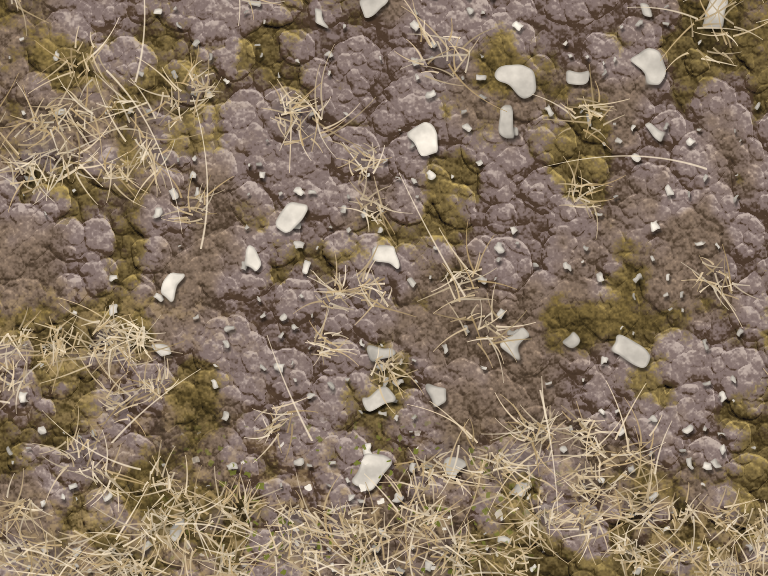
Give the GLSL for this texture, as a WebGL 1 fragment shader.

```glsl
precision highp float;
// Lumpy purple-brown earth crust with soil, moss, pale stones and dry grass.
// Domes in jittered cells give a lit relief; rounded boxes make the stones,
// and bent tapering strokes make grass tufts and long loose straws.
uniform vec2 u_resolution;

#define LUMP_SCALE 15.0
#define RELIEF 2.6
#define GRAIN 0.62
#define MOSS_AMOUNT 0.7
#define STONE_SHARE 0.5
#define PEBBLE_SHARE 0.34
#define GRASS_SHARE 0.85
#define BLADE_WIDTH 0.0015

const vec3 CREVICE = vec3(0.30, 0.23, 0.18);
const vec3 CRUST = vec3(0.52, 0.45, 0.43);
const vec3 CRUST_LIT = vec3(0.75, 0.68, 0.64);
const vec3 SOIL = vec3(0.55, 0.46, 0.36);
const vec3 MOSS = vec3(0.45, 0.38, 0.17);
const vec3 STONE = vec3(0.96, 0.92, 0.86);
const vec3 STRAW = vec3(0.74, 0.63, 0.45);
const vec3 STRAW_PALE = vec3(0.97, 0.90, 0.79);
const vec3 LEAF = vec3(0.46, 0.48, 0.20);

float hash(vec2 p) {
  vec3 q = fract(p.xyx * 0.1031);
  q += dot(q, q.yzx + 33.33);
  return fract((q.x + q.y) * q.z);
}
vec2 hash2(vec2 p) { return vec2(hash(p), hash(p + 37.7)); }

float noise(vec2 p) {
  vec2 i = floor(p), f = fract(p);
  f = f * f * (3.0 - 2.0 * f);
  return mix(mix(hash(i), hash(i + vec2(1, 0)), f.x),
             mix(hash(i + vec2(0, 1)), hash(i + vec2(1, 1)), f.x), f.y);
}
float fbm(vec2 p) {
  float sum = 0.0, amp = 0.53;
  for (int i = 0; i < 4; i++) {
    sum += amp * noise(p);
    p = mat2(1.6, 1.2, -1.2, 1.6) * p + 7.3;
    amp *= 0.5;
  }
  return sum;
}
mat2 rotation(float a) { return mat2(cos(a), -sin(a), sin(a), cos(a)); }

// Height of the tallest dome over this point
float domes(vec2 p) {
  float top = 0.0;
  for (int j = -1; j <= 1; j++) for (int i = -1; i <= 1; i++) {
    vec2 cell = floor(p) + vec2(i, j);
    vec2 d = p - cell - hash2(cell);
    float radius = mix(0.35, 0.8, hash(cell + 11.0));
    float rise = max(1.0 - dot(d, d) / (radius * radius), 0.0);
    top = max(top, (0.35 + 0.8 * radius) * sqrt(rise));
  }
  return top;
}
float ground(vec2 p, float bare) {
  vec2 warped = p + 0.016 * (vec2(fbm(p * 32.0), fbm(p * 32.0 + 50.0)) - 0.5);
  float lumps = 0.75 * domes(warped * LUMP_SCALE) + 0.28 * domes(warped * LUMP_SCALE * 2.4);
  return lumps * mix(1.0, 0.5, bare) + 0.22 * fbm(p * 70.0) - 0.1;
}

// Signed distance to the nearest scattered stone, and its random tone
vec2 stones(vec2 p, float scale, float share) {
  vec2 bump = vec2(noise(p * scale * 3.5), noise(p * scale * 3.5 + 9.0)) - 0.5;
  vec2 g = p * scale + 0.22 * bump;
  vec2 best = vec2(1.0, 0.0);
  for (int j = -1; j <= 1; j++) for (int i = -1; i <= 1; i++) {
    vec2 cell = floor(g) + vec2(i, j);
    float id = hash(cell + scale);
    if (id > share * smoothstep(0.2, 0.75, noise(cell * 0.4 + scale))) continue;
    vec2 r = hash2(cell + 5.0);
    vec2 q = rotation(id * 90.0) * (g - cell - 0.25 - 0.5 * hash2(cell));
    float size = mix(0.09, 0.28, r.x * r.x);
    vec2 box = abs(q) - size * vec2(0.75, mix(0.1, 0.5, r.y));
    float d = length(max(box, 0.0)) + min(max(box.x, box.y), 0.0) - 0.42 * size;
    if (d < best.x) best = vec2(d, r.y);
  }
  return vec2(best.x / scale, best.y);
}
vec3 addStones(vec3 col, vec2 p, float scale, float share, float aa) {
  vec2 s = stones(p, scale, share);
  float shadow = stones(p + vec2(-0.002, 0.006), scale, share).x;
  col *= 1.0 - 0.45 * smoothstep(0.004, -0.003, shadow);
  vec3 face = STONE * (0.8 + 0.2 * s.y) * (0.82 + 0.34 * fbm(p * 45.0));
  face *= mix(0.82, 1.0, smoothstep(0.0, -0.005, s.x));
  return mix(col, face, smoothstep(aa, -aa, s.x));
}

// Coverage of one bent, tapering stroke that starts at the origin
float blade(vec2 q, float angle, float len, float bend, float aa) {
  q = rotation(angle) * q;
  float t = q.x / len;
  float width = BLADE_WIDTH * (1.2 - 0.8 * t);
  float d = abs(q.y - bend * q.x * t);
  return smoothstep(width + aa, width - aa, d) * step(0.0, t) * step(t, 1.0);
}
float grassCover(vec2 p) {
  float left = 0.8 * smoothstep(0.6, 0.15, p.x) * smoothstep(1.15, 0.5, p.y);
  float patches = smoothstep(0.25, 0.6, noise(p * 5.0 + 2.0));
  return max(max(left, 0.95 * smoothstep(0.36, 0.1, p.y)) * patches, 0.05);
}
vec3 addTufts(vec3 col, vec2 p, float scale, float aa) {
  vec2 g = p * scale;
  for (int j = -1; j <= 1; j++) for (int i = -1; i <= 1; i++) {
    vec2 cell = floor(g) + vec2(i, j);
    vec2 root = (cell + 0.2 + 0.6 * hash2(cell + scale)) / scale;
    float id = hash(cell + 3.0 * scale);
    if (id > GRASS_SHARE * grassCover(root)) continue;
    col *= 1.0 - 0.2 * smoothstep(0.5 / scale, 0.0, length(p - root));
    for (int k = 0; k < 26; k++) {
      vec2 r = hash2(cell * 7.0 + float(k) * 1.37 + scale);
      vec2 spread = vec2(fract(r.y * 71.0), fract(r.x * 53.0)) - 0.5;
      float len = mix(0.2, 0.9, r.y * r.y) / scale;
      float angle = id * 50.0 + 5.0 * (r.x - 0.5);
      float m = blade(p - root - spread * 0.6 / scale, angle, len, 0.9 * fract(r.y * 31.0) - 0.45, aa);
      vec3 tint = mix(STRAW, STRAW_PALE, fract(r.x * 19.0)) * (0.8 + 0.25 * fract(r.y * 13.0));
      col = mix(col, tint, 0.9 * m);
    }
  }
  return col;
}

void main() {
  float aa = 0.7 / u_resolution.y;
  vec2 p = gl_FragCoord.xy / u_resolution.y;

  // Lit crust, with bare soil and moss in the hollows
  float bare = smoothstep(0.52, 0.68, fbm(p * 6.0 + 3.0));
  float h = ground(p, bare);
  float slope = h - ground(p + vec2(0.0012, 0.0035), bare);
  float grain = 0.55 * noise(p * 170.0) + 0.45 * noise(p * 330.0) - 0.5;
  float broad = fbm(p * 3.5 + 40.0) - 0.5;
  float tone = 0.08 + 0.52 * h + RELIEF * slope + GRAIN * grain + 0.3 * broad;
  vec3 col = mix(CREVICE, CRUST, smoothstep(-0.08, 0.4, tone));
  col = mix(col, CRUST_LIT, smoothstep(0.42, 0.95, tone));
  col = mix(col, SOIL * (0.6 + 0.85 * tone), 0.6 * bare);
  float moss = smoothstep(0.54, 0.66, fbm(p * 9.0 + 21.0) + 0.16 * (0.45 - h) + 0.12 * grain);
  col = mix(col, MOSS * (0.6 + 0.9 * tone), MOSS_AMOUNT * moss);

  // Dry litter under the grass
  float litter = grassCover(p) * smoothstep(0.45, 0.75, fbm(p * 55.0) + 0.3 * grain);
  col = mix(col, STRAW, 0.6 * litter);

  col = addStones(col, p, 34.0, PEBBLE_SHARE, aa);
  col = addStones(col, p, 8.5, STONE_SHARE, aa);

  // Small leaves and white flowers low in the middle
  float bed = smoothstep(0.3, 0.2, p.y) * smoothstep(0.45, 0.1, abs(p.x - 0.62));
  col = mix(col, LEAF, bed * smoothstep(aa, -aa, stones(p, 48.0, 0.8).x));
  col = mix(col, STONE, bed * smoothstep(aa, -aa, stones(p + 4.0, 42.0, 0.3).x));

  col = addTufts(col, p, 7.0, aa);
  col = addTufts(col, p + 0.03, 10.0, aa);
  col = addTufts(col, p + 0.01, 13.0, aa);

  // Long loose straws
  for (int k = 0; k < 16; k++) {
    vec2 r = hash2(vec2(float(k) * 3.1, 8.0));
    vec2 start = vec2(1.4 * r.x, 0.95 * r.y * r.y);
    float m = blade(p - start, fract(r.x * 37.0) * 6.283, mix(0.1, 0.3, r.y), fract(r.y * 23.0) - 0.5, aa);
    col = mix(col, STRAW_PALE, 0.8 * m);
  }
  gl_FragColor = vec4(col, 1.0);
}
```
